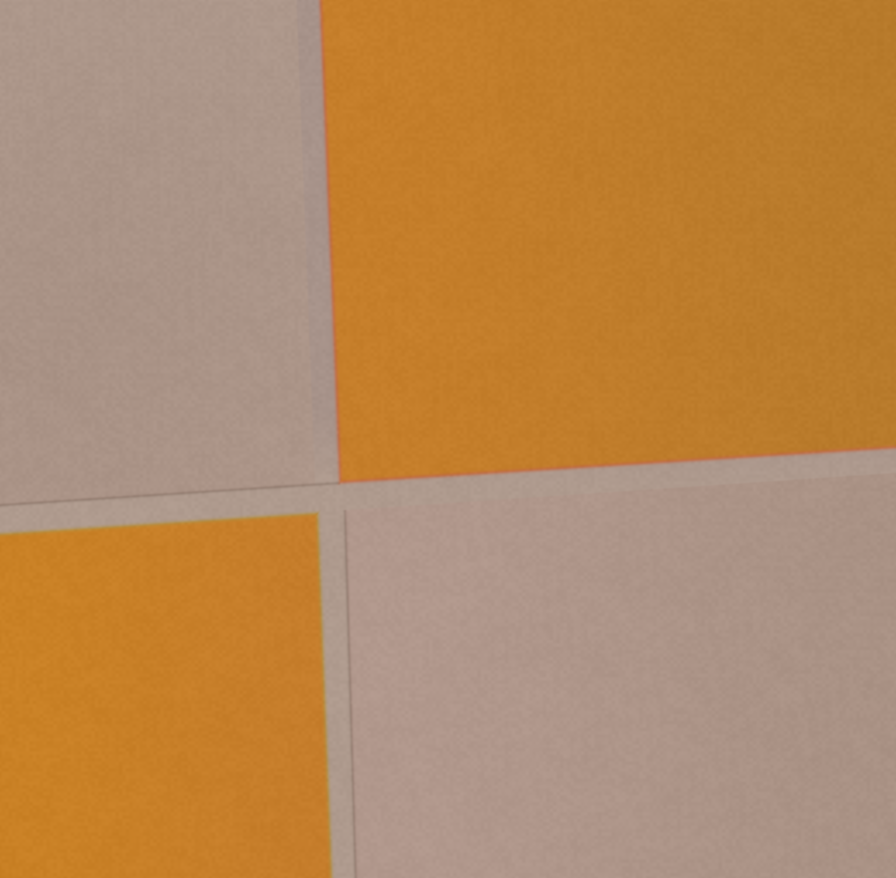
Reproduce this texture procedurally as a WebGL 1 fragment shader.

```glsl
precision highp float;
uniform vec2 u_resolution;

float hash(vec2 p) {
  return fract(sin(dot(p, vec2(127.1, 311.7))) * 43758.5453);
}

float valueNoise(vec2 p) {
  vec2 cell = floor(p);
  vec2 f = fract(p);
  f = f * f * (3.0 - 2.0 * f);
  return mix(mix(hash(cell), hash(cell + vec2(1.0, 0.0)), f.x),
             mix(hash(cell + vec2(0.0, 1.0)), hash(cell + vec2(1.0, 1.0)), f.x), f.y);
}

// Offsets right of and above two slanted lines that cross at a corner
vec2 cornerOffsets(vec2 p, vec2 corner, vec2 slope) {
  return p - corner - slope * (p - corner).yx;
}

float coverage(float d) {
  float soft = max(0.0016, 0.75 / u_resolution.y);
  return smoothstep(-soft, soft, d);
}

float stripe(float d, float width) {
  return exp(-d * d / (width * width));
}

void main() {
  vec2 uv = gl_FragCoord.xy / u_resolution;

  // Corners of the four panels around the crossing
  vec2 orangeHigh = cornerOffsets(uv, vec2(0.380, 0.451), vec2(-0.040, 0.064));
  vec2 orangeLow = cornerOffsets(uv, vec2(0.354, 0.415), vec2(-0.038, 0.067));
  vec2 paleHigh = cornerOffsets(uv, vec2(0.3516, 0.448), vec2(-0.0375, 0.067));
  vec2 paleLow = cornerOffsets(uv, vec2(0.385, 0.419), vec2(-0.0286, 0.069));
  float highOrangeDist = min(orangeHigh.x, orangeHigh.y);
  float lowOrangeDist = min(-orangeLow.x, -orangeLow.y);
  float highPaleDist = min(-paleHigh.x, paleHigh.y);
  float lowPaleDist = min(paleLow.x, -paleLow.y);

  // Grout, slightly cooler above the crossing
  vec3 color = mix(vec3(0.685, 0.605, 0.555), vec3(0.655, 0.575, 0.540),
                   smoothstep(0.43, 0.55, uv.y));

  // Pale panels
  vec3 highPale = mix(vec3(0.685, 0.590, 0.540), vec3(0.680, 0.595, 0.545), uv.y);
  highPale -= 0.02 * smoothstep(0.5, 0.0, length(uv - vec2(0.08, 0.62)));
  vec3 lowPale = mix(vec3(0.695, 0.595, 0.550), vec3(0.665, 0.572, 0.520),
                     smoothstep(0.4, 1.0, uv.x));
  color = mix(color, highPale, coverage(highPaleDist));
  color = mix(color, lowPale, coverage(lowPaleDist));

  // Thin shadows along the grout
  float leftSeam = stripe(paleHigh.y, 0.002) * coverage(-orangeHigh.x);
  float lowerSeam = stripe(paleLow.x, 0.002) * coverage(-paleLow.y);
  color -= 0.075 * max(leftSeam, lowerSeam);

  // Orange panels
  vec3 highOrange = mix(vec3(0.775, 0.495, 0.165), vec3(0.720, 0.480, 0.170),
                        smoothstep(0.35, 1.05, uv.x + 0.15 * (uv.y - 0.7)));
  vec3 lowOrange = mix(vec3(0.790, 0.505, 0.145), vec3(0.775, 0.490, 0.170),
                       smoothstep(0.0, 0.4, uv.x));
  color = mix(color, highOrange, coverage(highOrangeDist));
  color = mix(color, lowOrange, coverage(lowOrangeDist));

  // Coloured fringes on the orange edges
  float redFringe = stripe(highOrangeDist, 0.0025);
  float greenFringe = stripe(lowOrangeDist, 0.0025);
  color = mix(color, vec3(0.76, 0.41, 0.27), 0.65 * redFringe);
  color = mix(color, vec3(0.70, 0.56, 0.25), 0.60 * greenFringe);

  // Fine grain and faint mottling
  float grain = valueNoise(uv * 260.0) - 0.5;
  float mottling = valueNoise(uv * 24.0) + valueNoise(uv * 70.0) - 1.0;
  color += 0.024 * grain + 0.007 * mottling;

  gl_FragColor = vec4(color, 1.0);
}
```
